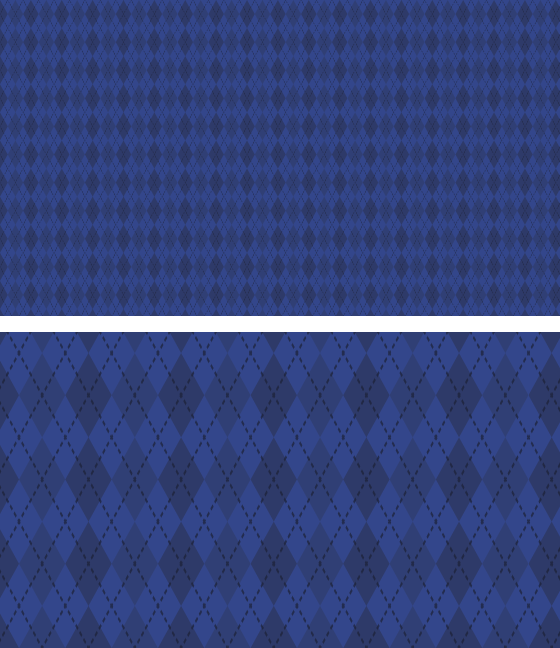
Top: the whole. Bottom: its middle third, enlarged.
Write a Shadertoy shader that draws this pattern.

```glsl
// Fraction of a pixel-wide window at d that lies inside [-halfWidth, halfWidth]
float band(float d, float halfWidth, float px) {
    float hi = min(halfWidth, d + 0.5 * px);
    float lo = max(-halfWidth, d - 0.5 * px);
    return max(hi - lo, 0.0) / px;
}

// Signed offset from the nearest integer
float centred(float x) {
    return fract(x + 0.5) - 0.5;
}

// Dashes along a line where "across" is an integer
float stitch(float across, float along, float px) {
    return band(centred(across), 0.025, px)
         * band(centred(along * 6.0), 0.29, px * 6.0);
}

void mainImage(out vec4 fragColor, in vec2 fragCoord) {
    vec2 uv = fragCoord / iResolution.xy;

    // One unit per diamond: columns alternate dark and mid, rows hang from the top
    vec2 p = vec2(uv.x * 36.27, (1.0 - uv.y) * 11.25 - 0.5);
    vec2 cell = floor(p + 0.5);
    vec2 local = abs(p - cell);

    // Diagonal axes parallel to the diamond edges
    float u = p.x + p.y;
    float v = p.x - p.y;
    float px = length(vec2(dFdx(u), dFdy(u)));

    // Diamonds over the blue ground
    float diamond = clamp((0.5 - local.x - local.y) / px + 0.5, 0.0, 1.0);
    vec3 fill = mix(vec3(0.180, 0.226, 0.410), vec3(0.190, 0.248, 0.460), mod(cell.x, 2.0));
    vec3 colour = mix(vec3(0.200, 0.275, 0.545), fill, diamond);

    // Dashed stitching through every diamond centre
    float thread = max(stitch(u, v, px), stitch(v, u, px));
    colour = mix(colour, vec3(0.11, 0.13, 0.21), 0.7 * thread);

    fragColor = vec4(colour, 1.0);
}
```
